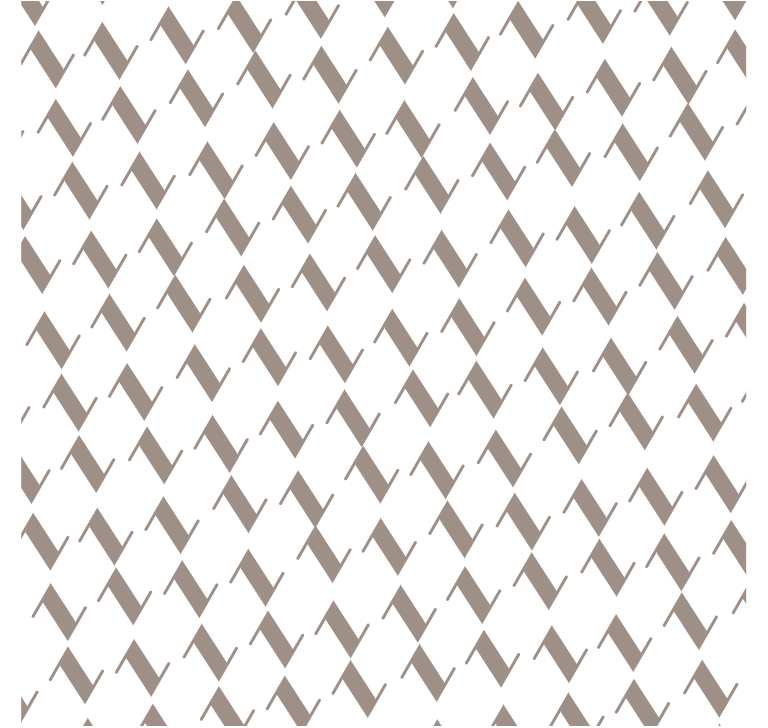
This pattern is drawn by a WebGL 1 fragment shader. Its source:

```glsl
precision highp float;

uniform vec2 u_resolution;

vec2 hash22(vec2 cell) {
  vec3 h = fract(cell.xyx * vec3(0.1031, 0.1030, 0.0973));
  h += dot(h, h.yzx + 33.33);
  return fract((h.xx + h.yz) * h.zy);
}

float capsule(vec2 p, vec2 a, vec2 b, float radius) {
  vec2 ab = b - a;
  float t = clamp(dot(p - a, ab) / dot(ab, ab), 0.0, 1.0);
  return length(p - a - ab * t) - radius;
}

// Distance to the slanted block given by two half edges
float parallelogram(vec2 p, vec2 halfLong, vec2 halfShort) {
  vec2 normalLong = normalize(vec2(-halfLong.y, halfLong.x));
  vec2 normalShort = normalize(vec2(-halfShort.y, halfShort.x));
  float acrossLong = abs(dot(p, normalLong)) - abs(dot(halfShort, normalLong));
  float acrossShort = abs(dot(p, normalShort)) - abs(dot(halfLong, normalShort));
  return max(acrossLong, acrossShort);
}

// Block with a thin tail on each side, symmetric under a half turn
float zigzagMark(vec2 p) {
  float block = parallelogram(p, vec2(13.4, 20.75), vec2(-4.8, 8.25));
  vec2 tailStart = vec2(-14.4, -16.1);
  vec2 tailEnd = vec2(-26.1, 4.2);
  float tails = min(capsule(p, tailStart, tailEnd, 1.5),
                    capsule(-p, tailStart, tailEnd, 1.5));
  return min(block, tails);
}

void main() {
  // Canvas is 768 units wide, y pointing down
  float unitsPerPixel = 768.0 / u_resolution.x;
  vec2 p = vec2(gl_FragCoord.x, u_resolution.y - gl_FragCoord.y) * unitsPerPixel;

  // Skewed lattice
  vec2 stepAcross = vec2(66.3, -13.3);
  vec2 stepDown = vec2(18.2, 65.8);
  vec2 local = p - vec2(45.7, 59.5);
  float cellArea = stepAcross.x * stepDown.y - stepAcross.y * stepDown.x;
  vec2 lattice = vec2(local.x * stepDown.y - local.y * stepDown.x,
                      local.y * stepAcross.x - local.x * stepAcross.y) / cellArea;
  vec2 nearest = floor(lattice + 0.5);

  // Nearest mark, each shifted slightly from its lattice point
  float dist = 1000.0;
  for (int j = -1; j <= 1; j++) {
    for (int i = -1; i <= 1; i++) {
      vec2 cell = nearest + vec2(float(i), float(j));
      vec2 shift = (hash22(cell + 40.0) - 0.5) * vec2(3.0, 12.0);
      vec2 center = cell.x * stepAcross + cell.y * stepDown + shift;
      dist = min(dist, zigzagMark(local - center));
    }
  }

  // Clip to the square panel inside the white margins
  vec2 panel = abs(p - vec2(383.7, 363.5)) - 362.5;
  dist = max(dist, max(panel.x, panel.y));

  float ink = clamp(0.5 - dist / unitsPerPixel, 0.0, 1.0);
  gl_FragColor = vec4(mix(vec3(1.0), vec3(0.62, 0.56, 0.53), ink), 1.0);
}
```
